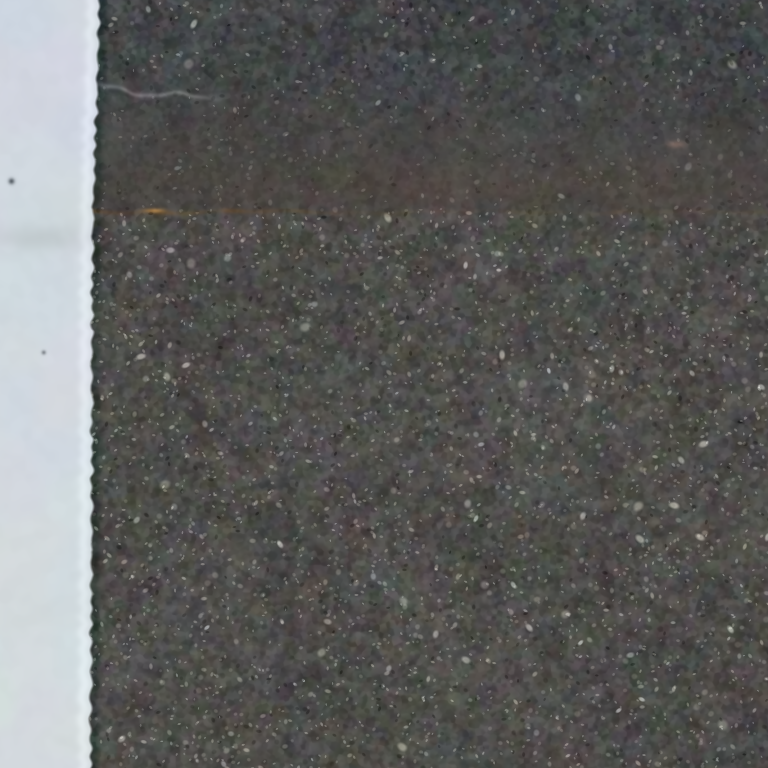
Give the GLSL for this texture, as a WebGL 2 fragment shader.

```glsl
#version 300 es
precision highp float;
// Worn asphalt beside a pale painted stripe, with a rusty seam and a thin crack.
// Soft cellular noise gives the mottled tar; sparse rotated ellipses in the
// cells of several grids give the pale stones and the dark pits.
uniform vec2 u_resolution;
out vec4 fragColor;

vec3 hash3(vec2 cell) {
    vec3 q = fract(cell.xyx * vec3(0.1031, 0.1030, 0.0973));
    q += dot(q, q.yxz + 33.33);
    return fract((q.xxy + q.yzz) * q.zyx);
}

// Smoothly blended random cell values, centred on zero
vec3 mottle(vec2 p) {
    vec2 id = floor(p), f = fract(p);
    vec3 sum = vec3(0.0);
    float total = 0.0;
    for (int j = -1; j <= 1; j++)
    for (int i = -1; i <= 1; i++) {
        vec2 o = vec2(i, j);
        vec3 h = hash3(id + o);
        vec2 d = o + h.xy - f;
        float w = exp(-5.0 * dot(d, d));
        sum += w * (hash3(id + o + 71.0) - 0.5);
        total += w;
    }
    return sum / total;
}

// Scattered soft grains: x is coverage with brightness, y is a random tint
vec2 grains(vec2 p, float density, float radius) {
    vec2 id = floor(p), f = fract(p), best = vec2(0.0);
    for (int j = -1; j <= 1; j++)
    for (int i = -1; i <= 1; i++) {
        vec2 o = vec2(i, j);
        vec3 h = hash3(id + o), k = hash3(id + o + 137.0);
        vec2 d = o + h.xy - f;
        float a = 6.28 * k.x;
        d = mat2(cos(a), sin(a), -sin(a), cos(a)) * d * vec2(1.0, 1.0 + 0.8 * k.y);
        float r = radius * (0.65 + 0.5 * k.z);
        float g = (1.0 - smoothstep(0.45 * r, 1.35 * r, length(d)))
                * step(h.z, density) * (0.4 + 0.6 * k.y);
        if (g > best.x) best = vec2(g, k.z);
    }
    return best;
}

float blob(vec2 p, vec2 centre, vec2 size) {
    vec2 d = (p - centre) / size;
    return exp(-dot(d, d));
}

vec3 asphalt(vec2 p) {
    float seamY = 0.724 + 0.0015 * sin(p.x * 23.0) + 0.001 * sin(p.x * 71.0);
    float upper = smoothstep(-0.008, 0.012, p.y - seamY);
    float smoothBand = upper * (1.0 - smoothstep(0.80, 0.93, p.y));

    // Base tar: cool at the top, brown beside the seam
    vec3 col = mix(vec3(0.302, 0.298, 0.288), vec3(0.262, 0.270, 0.276), upper);
    col = mix(col, vec3(0.292, 0.282, 0.272), 0.75 * smoothBand);
    col += vec3(0.025, 0.010, -0.006) * blob(p, vec2(0.62, 0.755), vec2(0.55, 0.035));
    col -= 0.035 * blob(p, vec2(0.94, 0.85), vec2(0.03, 0.025));

    // Broad stains, then coarse and fine grit
    float rough = mix(1.0, 0.55, smoothBand);
    col += 0.030 * mottle(p * 9.0).x + 0.018 * mottle(p * 24.0 + 5.0);
    col += rough * (0.075 * mottle(p * 85.0).x + 0.035 * mottle(p * 60.0 + 9.0));
    col += rough * 0.085 * mottle(p * 170.0 + 3.0).y;

    // Pits and three sizes of stone
    float cluster = blob(p, vec2(0.76, 0.48), vec2(0.09, 0.06));
    float stones = mix(1.0, 0.5, upper);
    vec2 pits = grains(p * 80.0 + 41.0, 0.13, 0.28);
    vec2 big = grains(p * 40.0 + 7.0, (0.055 + 0.12 * cluster) * stones, 0.25);
    vec2 mid = grains(p * 72.0 + 19.0, (0.13 + 0.08 * cluster) * stones, 0.28);
    vec2 fine = grains(p * 135.0 + 53.0, 0.19 * stones, 0.34);
    col -= 0.10 * pits.x * rough;
    vec3 cool = vec3(0.96, 1.0, 1.03), warm = vec3(1.04, 1.0, 0.92);
    col += 0.21 * fine.x * rough * mix(cool, warm, fine.y);
    col += 0.25 * mid.x * rough * mix(cool, warm, mid.y);
    col += 0.36 * big.x * rough * mix(cool, warm, big.y);

    // Rusty seam, strongest near the stripe
    float seam = exp(-pow((p.y - seamY) / 0.0035, 2.0));
    float rust = 0.25 + 0.75 * (1.0 - smoothstep(0.2, 0.55, p.x));
    col += seam * rust * vec3(0.075, 0.025, -0.035) * (0.8 + mottle(p * 45.0).x);
    col += vec3(0.28, 0.18, 0.05) * blob(p, vec2(0.20, 0.726), vec2(0.014, 0.003));

    // Pale crack that fades to the right and ends in a scuff
    float crackY = 0.886 - 0.011 * smoothstep(0.15, 0.21, p.x)
                 + 0.004 * sin(p.x * 62.0) + 0.001 * sin(p.x * 170.0);
    float span = smoothstep(0.12, 0.14, p.x) * (1.0 - smoothstep(0.25, 0.30, p.x));
    col += 0.15 * span * exp(-pow((p.y - crackY) / 0.0032, 2.0));
    col += 0.06 * blob(p, vec2(0.285, 0.872), vec2(0.012, 0.022));
    return col + vec3(0.16, 0.10, 0.08) * blob(p, vec2(0.88, 0.812), vec2(0.012, 0.005));
}

vec3 paint(vec2 p, float edge) {
    vec3 col = mix(vec3(0.825, 0.858, 0.868), vec3(0.815, 0.840, 0.875), p.y);
    col += 0.025 * mottle(p * 16.0) + 0.016 * mottle(p * 70.0).x;
    col -= vec3(0.05, 0.055, 0.06) * blob(p, vec2(0.05, 0.69), vec2(0.07, 0.016));
    col -= 0.45 * blob(p, vec2(0.015, 0.764), vec2(0.004));
    col -= 0.30 * blob(p, vec2(0.057, 0.541), vec2(0.003));
    return col + 0.06 * exp(-pow((edge + 0.010) / 0.007, 2.0));
}

void main() {
    vec2 p = gl_FragCoord.xy / u_resolution;
    // Ragged, slightly leaning border of the stripe
    float border = 0.118 + 0.004 * p.y + 0.007 * smoothstep(0.68, 1.0, p.y)
                 + 0.0015 * sin(p.y * 250.0 + 2.0 * sin(p.y * 31.0))
                 + 0.003 * mottle(vec2(2.0, p.y * 75.0)).x;
    float edge = p.x - border;
    vec3 road = asphalt(p);
    road -= vec3(0.10, 0.065, 0.07) * exp(-pow((edge - 0.004) / 0.007, 2.0));
    float soft = max(0.0025, 0.75 / u_resolution.x);
    vec3 col = mix(paint(p, edge), road, smoothstep(-soft, soft, edge));
    fragColor = vec4(clamp(col, 0.0, 1.0), 1.0);
}
```
